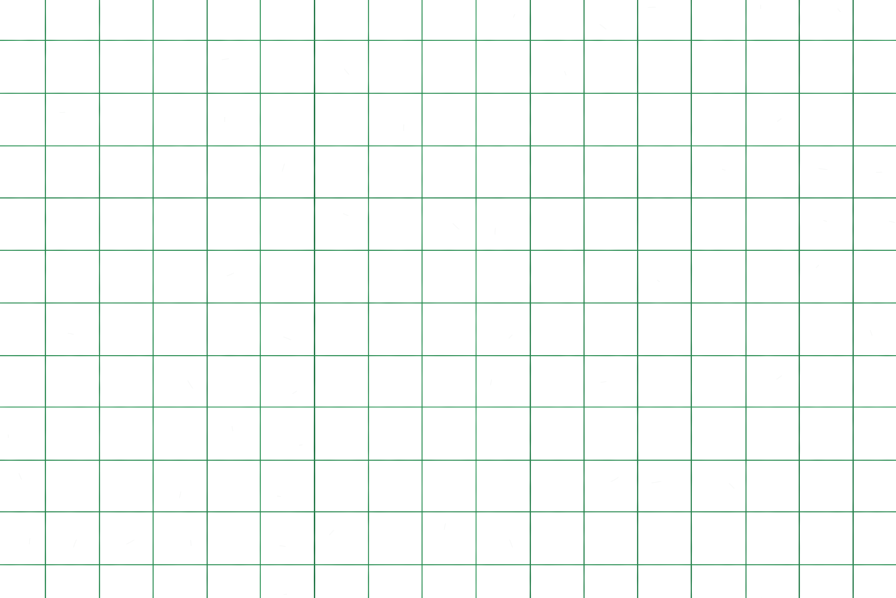
Write a WebGL 2 fragment shader that draws this pattern.

```glsl
#version 300 es
precision highp float;
// Green ruled grid on white paper, with slightly uneven ink and faint stray fibres.

uniform vec2 u_resolution;
out vec4 fragColor;

// Lengths are in canvas heights.
const vec2 PITCH = vec2(0.0901, 0.0876);
const vec2 FIRST_LINE = vec2(0.0757, 0.0557);
const float LINE_WIDTH = 0.0018;
const float LINE_JITTER = 0.0009;
const float SOFTNESS_PX = 1.25;
const float TONE_VARIATION = 0.28;
const float GRAIN = 0.16;
const float GRAIN_SCALE = 60.0;
const float FIBRE_CHANCE = 0.22;
const float FIBRE_LENGTH = 0.010;
const float FIBRE_WIDTH = 0.0012;
const float FIBRE_STRENGTH = 0.06;
const vec3 PAPER = vec3(1.0);
const vec3 INK_DARK = vec3(0.07, 0.42, 0.22);
const vec3 INK_LIGHT = vec3(0.16, 0.58, 0.33);
const vec3 FIBRE = vec3(0.45, 0.50, 0.47);

float hash(vec2 p) {
  vec3 q = fract(vec3(p.xyx) * 0.1031);
  q += dot(q, q.yzx + 33.33);
  return fract((q.x + q.y) * q.z);
}

float noise(vec2 p) {
  vec2 i = floor(p), f = fract(p);
  f = f * f * (3.0 - 2.0 * f);
  return mix(mix(hash(i), hash(i + vec2(1, 0)), f.x),
             mix(hash(i + vec2(0, 1)), hash(i + vec2(1, 1)), f.x), f.y);
}

// Box-filtered coverage of a stroke at distance d from its centre.
float strokeCoverage(float d, float width, float blur) {
  float ramp = (0.5 * (width + blur) - abs(d)) / blur;
  return clamp(ramp, 0.0, min(1.0, width / blur));
}

// One family of parallel rules; returns ink colour and coverage.
vec4 ruledLines(float across, float along, float first, float pitch, float seed, float blur) {
  float index = round((across - first) / pitch);
  vec2 key = vec2(index + 20.0, seed);
  float centre = first + index * pitch + LINE_JITTER * (2.0 * hash(key) - 1.0);
  float tone = hash(key + 7.3);
  float grain = noise(vec2(along * GRAIN_SCALE, index * 5.0 + seed)) - 0.5;
  float strength = 1.0 + TONE_VARIATION * (0.5 - tone) + GRAIN * grain;
  float cover = strokeCoverage(across - centre, LINE_WIDTH * strength, blur);
  return vec4(mix(INK_DARK, INK_LIGHT, tone), cover);
}

// A few short, pale strokes, at most one per grid square.
float fibres(vec2 p, float blur) {
  vec2 cell = floor((p - FIRST_LINE) / PITCH);
  vec2 key = cell + 40.0;
  vec2 spot = 0.25 + 0.5 * vec2(hash(key + 3.1), hash(key + 9.7));
  vec2 q = p - FIRST_LINE - (cell + spot) * PITCH;
  float angle = 6.2832 * hash(key + 15.2);
  vec2 dir = vec2(cos(angle), sin(angle));
  float reach = FIBRE_LENGTH * mix(0.3, 1.0, hash(key + 21.4));
  float t = dot(q, dir);
  float bend = 12.0 * (hash(key + 27.9) - 0.5) * t * t;
  float d = dot(q, vec2(-dir.y, dir.x)) - bend;
  float ends = 1.0 - smoothstep(0.6 * reach, reach, abs(t));
  float present = step(hash(key + 33.6), FIBRE_CHANCE);
  return present * ends * strokeCoverage(d, FIBRE_WIDTH, blur);
}

void main() {
  vec2 p = gl_FragCoord.xy / u_resolution.y;
  float blur = SOFTNESS_PX / u_resolution.y;

  // Paper and fibres
  vec3 color = mix(PAPER, FIBRE, FIBRE_STRENGTH * fibres(p, blur));

  // Rules down, then across
  vec4 columns = ruledLines(p.x, p.y, FIRST_LINE.x, PITCH.x, 1.7, blur);
  vec4 rows = ruledLines(p.y, p.x, FIRST_LINE.y, PITCH.y, 52.3, blur);
  color = mix(color, columns.rgb, columns.a);
  color = mix(color, rows.rgb, rows.a);

  fragColor = vec4(color, 1.0);
}
```
